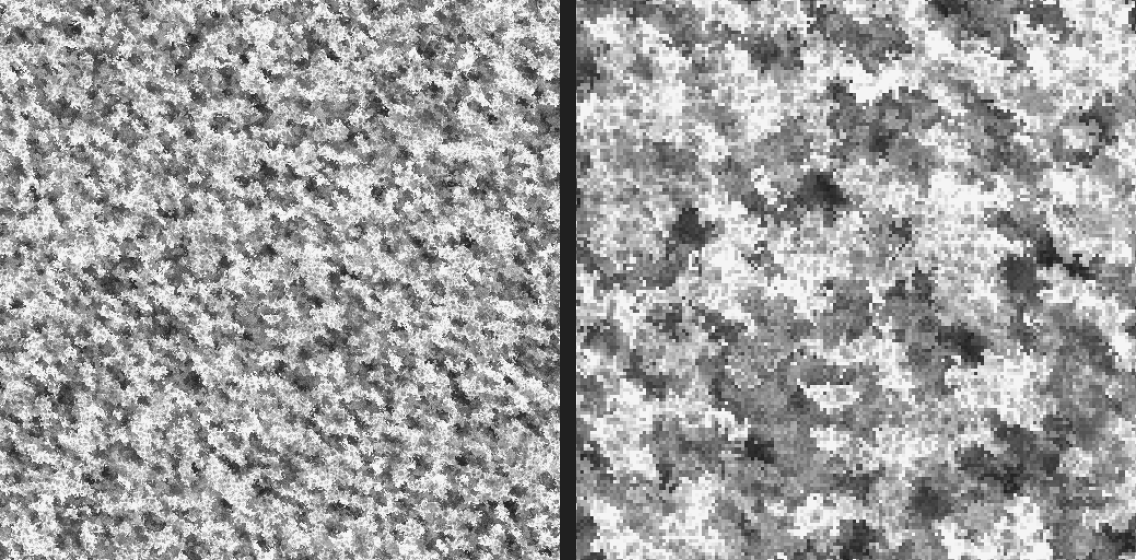
Left: the whole. Right: its middle third, enlarged.
Reproduce this texture procedurally as a WebGL 1 fragment shader.

```glsl
precision highp float;
// Grey mineral grain: ragged flakes with pale angular rims over dark pits.
// Square-metric cellular noise at several sizes is sampled on a fine lattice;
// the larger cells are stretched along a falling diagonal.

uniform vec2 u_resolution;

#define LATTICE 512.0      // grains across the canvas
#define CHIP_SIZE 4.3      // sizes are in grains
#define PATCH_SIZE 7.0
#define PIT_SIZE 13.0
#define RAGGED 4.5         // displacement of flake borders
#define STRETCH 0.62       // squeeze along the diagonal
#define BASE_TONE 0.58
#define PATCH_CONTRAST 0.38
#define CHIP_CONTRAST 0.32
#define GRAIN_CONTRAST 0.17
#define RIM_LIGHT 0.27
#define PIT_DEPTH 0.21

float hash(vec2 p) {
  vec3 q = fract(vec3(p.xyx) * 0.1031);
  q += dot(q, q.yzx + 33.33);
  return fract((q.x + q.y) * q.z);
}

vec2 hash2(vec2 p) {
  return vec2(hash(p + 17.3), hash(p.yx + 71.9));
}

// Nearest distance, gap to the second nearest, and a random cell value.
vec3 cells(vec2 p) {
  vec2 home = floor(p);
  float first = 9.0;
  float second = 9.0;
  vec2 owner = home;
  for (int y = -1; y <= 1; y++) {
    for (int x = -1; x <= 1; x++) {
      vec2 cell = home + vec2(float(x), float(y));
      vec2 away = abs(cell + hash2(cell) - p);
      float dist = max(away.x, away.y);
      if (dist < first) {
        second = first;
        first = dist;
        owner = cell;
      } else {
        second = min(second, dist);
      }
    }
  }
  return vec3(first, second - first, hash(owner + 5.7));
}

// Axes along and across the falling diagonal.
vec2 diagonal(vec2 p) {
  return vec2(dot(p, vec2(0.77, -0.64)) * STRETCH, dot(p, vec2(0.64, 0.77)));
}

float grainTone(vec2 grain) {
  // Small blocks shift the lookup so that borders become ragged.
  float block = cells(grain / 2.3 + 40.0).z;
  vec2 shift = vec2(block, fract(block * 37.0)) - 0.5;
  vec2 ragged = grain + shift * RAGGED;

  vec3 chip = cells((grain + shift * 1.6) / CHIP_SIZE + 90.0);
  vec3 patchCell = cells(diagonal(ragged) / PATCH_SIZE + 150.0);
  vec3 pitCell = cells(diagonal(ragged) / PIT_SIZE + 230.0);

  // Pits are calm and dark; rims gather on the lighter patches.
  float pit = smoothstep(0.48, 0.15, pitCell.x) * smoothstep(0.45, 0.65, pitCell.z);
  float calm = 1.0 - 0.6 * pit;
  float rim = smoothstep(0.45, 0.12, chip.y) * smoothstep(0.25, 0.6, patchCell.z);

  float tone = BASE_TONE + PATCH_CONTRAST * (patchCell.z - 0.5);
  tone += calm * CHIP_CONTRAST * (chip.z - 0.5);
  tone += calm * GRAIN_CONTRAST * (hash(grain + 311.0) - 0.5);
  tone += calm * RIM_LIGHT * rim - PIT_DEPTH * pit;

  // Faint broad bands along the diagonal.
  vec2 band = diagonal(grain) / LATTICE;
  tone += 0.025 * sin(band.y * 47.0 + 2.0 * sin(band.x * 31.0));
  tone += 0.02 * sin(band.y * 83.0 - 3.0 * sin(band.x * 43.0 + 1.0));
  return clamp(tone, 0.13, 0.96);
}

void main() {
  float side = min(u_resolution.x, u_resolution.y);
  vec2 place = gl_FragCoord.xy / side * LATTICE - 0.5;
  vec2 corner = floor(place);

  // Blend neighbouring grains over one pixel to smooth their edges.
  vec2 blend = clamp((fract(place) - 0.5) * side / LATTICE + 0.5, 0.0, 1.0);
  float tone = 0.0;
  for (int y = 0; y <= 1; y++) {
    for (int x = 0; x <= 1; x++) {
      vec2 step01 = vec2(float(x), float(y));
      vec2 share = mix(1.0 - blend, blend, step01);
      float weight = share.x * share.y;
      if (weight > 0.001) tone += weight * grainTone(corner + step01);
    }
  }
  gl_FragColor = vec4(vec3(tone), 1.0);
}
```
